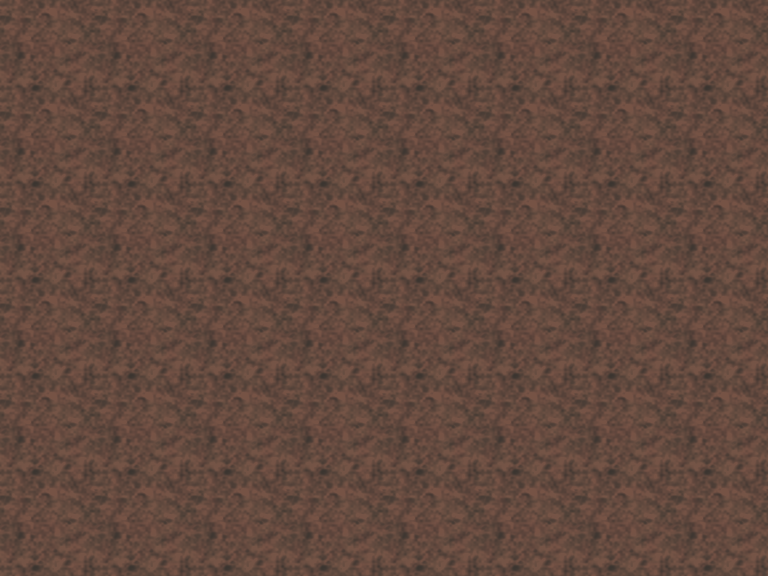
Give the GLSL for this texture, as a WebGL 1 fragment shader.

```glsl
precision highp float;
// Mottled red-brown earth with fine smoky wisps and dark spots, in 8 by 6 identical tiles.

uniform vec2 u_resolution;

const vec2 REPEATS = vec2(8.0, 6.0);
const vec3 DARK_SOIL = vec3(0.295, 0.236, 0.208);
const vec3 LIGHT_SOIL = vec3(0.432, 0.312, 0.262);
const vec3 SPOT_COLOR = vec3(0.205, 0.195, 0.180);
const vec3 RED_SHIFT = vec3(0.014, -0.008, -0.002);
const int SMALL_SPOTS = 18;

float hash(vec2 p) {
  vec3 q = fract(vec3(p.xyx) * 0.1031);
  q += dot(q, q.yzx + 33.33);
  return fract((q.x + q.y) * q.z);
}

// Value noise that wraps after one tile; cells is a whole number per axis.
float tileNoise(vec2 uv, vec2 cells, float seed) {
  vec2 p = uv * cells;
  vec2 i = floor(p);
  vec2 f = p - i;
  f = f * f * (3.0 - 2.0 * f);
  vec2 a = mod(i, cells) + seed;
  vec2 b = mod(i + 1.0, cells) + seed;
  float low = mix(hash(a), hash(vec2(b.x, a.y)), f.x);
  float high = mix(hash(vec2(a.x, b.y)), hash(b), f.x);
  return mix(low, high, f.y);
}

// Soft oval spot, measured across the tile borders.
float spot(vec2 uv, vec2 center, float radius) {
  vec2 d = fract(uv - center + 0.5) - 0.5;
  return 1.0 - smoothstep(0.3, 1.5, length(d * vec2(0.8, 1.1)) / radius);
}

// Small spots scattered over the tile.
float scatteredSpots(vec2 uv) {
  float cover = 0.0;
  for (int i = 0; i < SMALL_SPOTS; i++) {
    float id = float(i);
    vec2 center = vec2(hash(vec2(id, 53.7)), hash(vec2(id, 98.2)));
    float size = hash(vec2(id, 15.4));
    cover = max(cover, spot(uv, center, mix(0.016, 0.032, size)) * mix(0.3, 0.5, size));
  }
  return cover;
}

// Faint blotches, slanted wisps and strong grain, centered on zero.
float mottle(vec2 uv, vec2 warped) {
  vec2 slanted = vec2(warped.x - warped.y, warped.x + warped.y);
  float sum = 0.10 * tileNoise(warped, vec2(5.0), 11.0);
  sum += 0.25 * tileNoise(warped, vec2(10.0, 13.0), 37.0);
  sum += 0.24 * tileNoise(slanted, vec2(14.0, 7.0), 59.0);
  sum += 0.33 * tileNoise(warped, vec2(20.0, 25.0), 83.0);
  sum += 0.32 * tileNoise(uv, vec2(36.0, 40.0), 131.0);
  return sum - 0.62;
}

void main() {
  vec2 uv = fract(gl_FragCoord.xy / u_resolution * REPEATS);

  // Ragged outlines from a wrapping warp
  vec2 warp = vec2(tileNoise(uv, vec2(11.0), 171.0), tileNoise(uv, vec2(11.0), 203.0)) - 0.5;
  vec2 warped = uv + 0.05 * warp;

  // Soil tone with small patches of redder and greener hue
  float tone = 0.73 + 2.3 * mottle(uv, warped);
  vec3 color = mix(DARK_SOIL, LIGHT_SOIL, clamp(tone, -0.2, 1.2));
  color += RED_SHIFT * (tileNoise(warped, vec2(9.0, 10.0), 241.0) - 0.5);

  // Faint scattered spots and three stronger ones
  vec2 ragged = uv + 0.02 * warp;
  float cover = scatteredSpots(warped);
  cover = max(cover, 0.80 * spot(ragged, vec2(0.375, 0.073), 0.042));
  cover = max(cover, 0.60 * spot(ragged, vec2(0.220, 0.415), 0.036));
  cover = max(cover, 0.45 * spot(ragged, vec2(0.063, 0.410), 0.032));
  color = mix(color, SPOT_COLOR, cover);

  gl_FragColor = vec4(color, 1.0);
}
```
